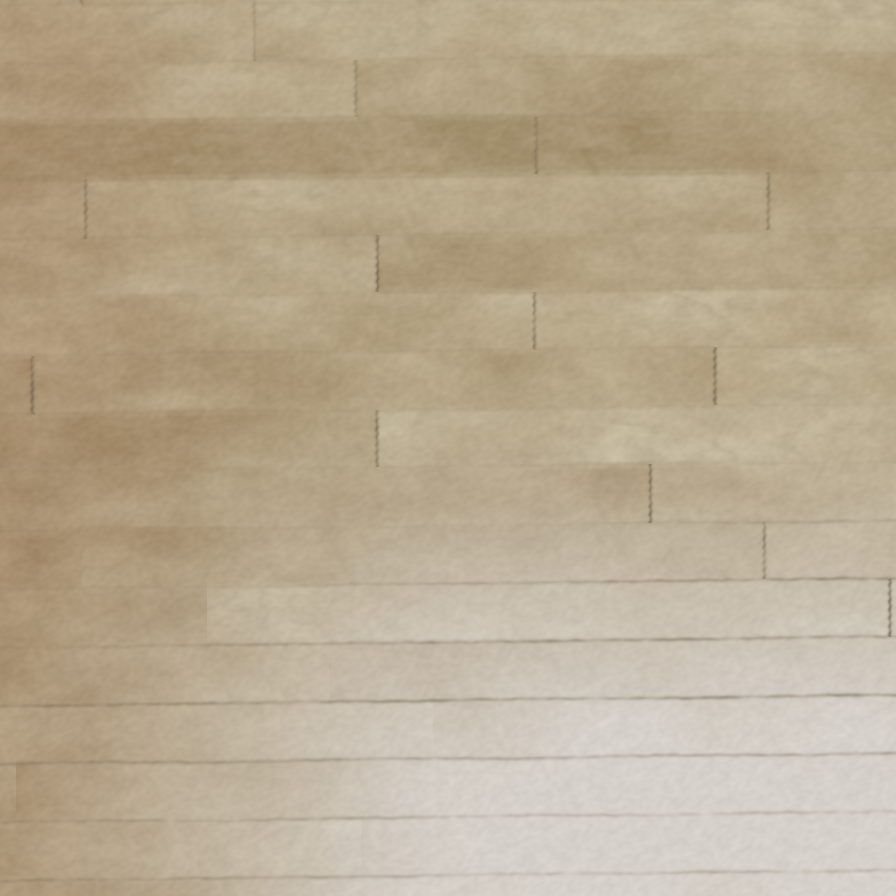
This texture is drawn by a Shadertoy shader. Its source:

```glsl
// Pale wooden strip floor: long staggered boards with soft grain and window glare at the lower right.

const float PITCH = 0.0651;      // height of one board row
const float BOARD = 0.762;       // length of one board
const float TAU = 6.28318;
const vec3 TAN = vec3(0.625, 0.540, 0.405);
const vec3 CREAM = vec3(0.745, 0.690, 0.575);
const vec3 STAIN = vec3(0.560, 0.475, 0.325);
const vec3 GLARE = vec3(0.845, 0.825, 0.805);
const vec3 GAP = vec3(0.445, 0.395, 0.310);

float hash(vec2 p) {
    return fract(sin(dot(p, vec2(127.1, 311.7))) * 43758.5);
}

vec2 gradient(vec2 cell) {
    float a = TAU * hash(cell);
    return vec2(cos(a), sin(a));
}

// Gradient noise, roughly -0.7 to 0.7
float noise(vec2 p) {
    vec2 i = floor(p), f = fract(p);
    vec2 u = f * f * f * (f * (f * 6.0 - 15.0) + 10.0);
    vec2 e = vec2(1.0, 0.0);
    float low = mix(dot(gradient(i), f), dot(gradient(i + e), f - e), u.x);
    float high = mix(dot(gradient(i + e.yx), f - e.yx), dot(gradient(i + 1.0), f - 1.0), u.x);
    return mix(low, high, u.y);
}

float fbm(vec2 p) {
    float sum = 0.0, amp = 0.6;
    for (int i = 0; i < 3; i++) {
        sum += amp * noise(p);
        p = p * 2.03 + 17.3;
        amp *= 0.5;
    }
    return sum;
}

// Soft line profile at distance d
float line(float d, float width) {
    return exp(-d * d / (width * width));
}

// Irregular stagger of the end joints from row to row
float jointOffset(float row) {
    float slow = -0.1 * sin(TAU * row / 10.0) + 0.035 * sin(TAU * (row - 6.7) / 7.0);
    float quick = 0.1 * sin(TAU * row / 20.0) * cos(TAU * row / 4.0);
    return 0.276 + 0.2235 * row + slow + quick - 0.076 * line(row - 1.0, 0.5);
}

// Wood colour of the board that covers x in the given row
vec3 boardColor(float row, vec2 p) {
    float board = floor((p.x - jointOffset(row)) / BOARD);
    float seed = hash(vec2(board, row + 40.0));
    vec2 q = p + vec2(seed * 31.0, row * 7.3);
    float patches = fbm(q * vec2(5.0, 9.0));
    float fibre = fbm(q * vec2(16.0, 50.0));
    float smudge = noise(q * vec2(22.0, 7.0));

    // Smoky figure on some of the boards
    float field = fbm(q * vec2(9.0, 18.0)) * 2.5;
    float figure = 0.5 + 0.5 * sin(field * TAU);
    figure *= figure * smoothstep(0.4, 0.8, seed) * smoothstep(-0.1, 0.3, patches);

    float light = 0.3 + 0.4 * smoothstep(0.0, 0.45, p.x) + 0.45 * (seed - 0.5);
    vec3 wood = mix(TAN, CREAM, clamp(light + 0.9 * patches, -0.15, 1.15));
    wood += 0.03 * fibre + 0.02 * smudge - 0.035 * figure;

    // One row near the top carries darker wood
    float streak = smoothstep(-0.25, 0.35, patches + 0.5 * fibre);
    float worn = line(row - 2.0, 0.5) * smoothstep(0.95, 0.7, p.x);
    return mix(wood, STAIN, 0.6 * worn * streak);
}

void mainImage(out vec4 fragColor, in vec2 fragCoord) {
    vec2 uv = fragCoord / iResolution.xy;
    float px = 1.0 / iResolution.y;

    // Rows run downward and tilt slightly
    vec2 p = vec2(uv.x, 1.0 - uv.y + 0.012 * uv.x);
    p.y += 0.002 * noise(p * vec2(6.0, 14.0)) + 0.0012 * noise(p * vec2(60.0, 30.0));
    float rows = (p.y - 0.0065) / PITCH;
    float row = floor(rows);
    float across = fract(rows);
    float side = across < 0.5 ? -1.0 : 1.0;
    float seamDist = min(across, 1.0 - across) * PITCH;

    // Boards, blended over the row edge
    float blend = 0.5 * (1.0 - smoothstep(0.0, max(0.006, px), seamDist));
    vec3 color = mix(boardColor(row, p), boardColor(row + side, p), blend);

    // Rosy shade along the lower left, then window glare
    color += vec3(0.015, 0.003, 0.008) * smoothstep(0.4, 0.0, p.x);
    float spread = 0.8 * smoothstep(-0.15, 0.66, p.x) + 0.2 * smoothstep(0.3, 0.46, p.x);
    float sheen = smoothstep(0.4, 0.93, p.y) * spread;
    sheen *= 1.0 + 0.35 * fbm(vec2(p.x * 5.0, row * 3.7));
    color = mix(color, GLARE, clamp(sheen, 0.0, 0.95));

    // Long seams: faint and broken, clearest just inside the glare
    float seamId = floor(rows + 0.5);
    float lit = smoothstep(0.58, 0.72, p.y + 0.2 * (p.x - 0.6));
    float seamPower = mix(0.06, 0.32, lit * (1.0 - 0.5 * smoothstep(0.79, 0.88, p.y)));
    float broken = 0.75 + 0.3 * hash(vec2(seamId, 9.0)) + 0.9 * noise(vec2(p.x * 9.0, seamId * 5.1));
    broken += 0.8 * noise(vec2(p.x * 55.0, seamId * 3.3));
    float seam = line(seamDist, max(0.0023, px));
    color = mix(color, GAP, clamp(seamPower * broken, 0.0, 0.5) * seam);

    // End joints: ragged cracks, polished away at the lower left
    float along = p.x - jointOffset(row) + 0.0005 * sin(p.y * TAU * 110.0);
    float jointDist = (fract(along / BOARD + 0.5) - 0.5) * BOARD;
    float visible = smoothstep(0.0, 0.3, p.x + 5.0 * (0.58 - p.y));
    visible *= mix(0.5, 1.0, smoothstep(0.15, 0.22, p.y)) * (0.55 + 0.45 * hash(vec2(row, 3.0)));
    float dashes = 0.62 + 0.12 * sin(p.y * TAU * 110.0 + 1.0) + 0.4 * noise(p * 40.0);
    color = mix(color, GAP, visible * dashes * line(jointDist, max(0.0021, px)));

    // Fine surface mottling, slightly diagonal
    vec2 d = vec2(uv.x + 0.5 * uv.y, uv.y - 0.5 * uv.x);
    color += 0.026 * noise(d * vec2(110.0, 150.0)) + 0.022 * noise(d * vec2(50.0, 65.0));
    fragColor = vec4(clamp(color, 0.0, 1.0), 1.0);
}
```
